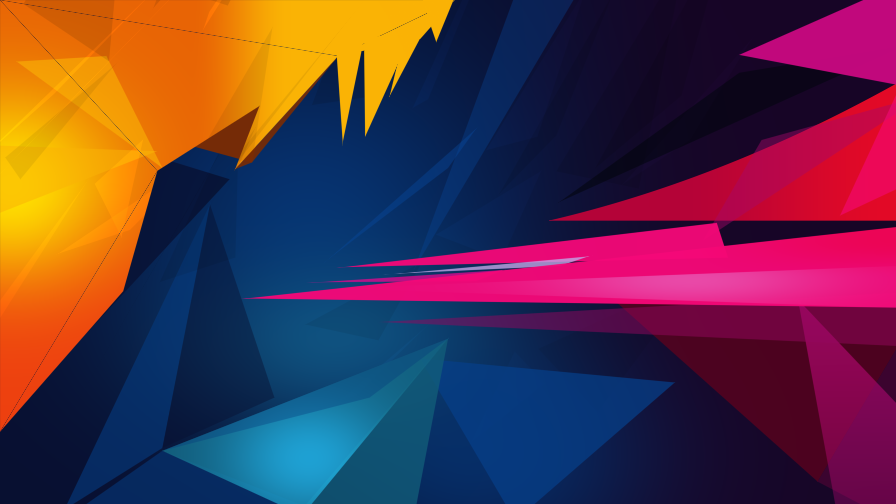
Give the GLSL for this background, as a WebGL 2 fragment shader.

```glsl
#version 300 es
precision highp float;
// Abstract burst of translucent shards: gold at the upper left, hot pink blades
// from the right and a teal fan below, over a dark blue to plum gradient.
// Each shard is an antialiased triangle; hashed facets add the fine detail.
uniform vec2 u_resolution;
out vec4 outColor;

#define NAVY vec3(0.03, 0.06, 0.19)
#define BLUE vec3(0.02, 0.22, 0.48)
#define TEAL vec3(0.10, 0.53, 0.68)
#define PLUM vec3(0.09, 0.02, 0.15)
#define GOLD vec3(0.98, 0.70, 0.02)
#define ORANGE vec3(0.91, 0.39, 0.02)
#define EMBER vec3(0.93, 0.25, 0.06)
#define BROWN vec3(0.48, 0.17, 0.01)
#define CRIMSON vec3(0.74, 0.01, 0.22)
#define PINK vec3(0.96, 0.03, 0.47)
#define MAGENTA vec3(0.72, 0.03, 0.46)
#define FACETS 16

vec2 p;       // position on a 16 by 9 canvas
float pixel;  // size of one pixel in those units

vec2 hash2(float n) {
  return fract(sin(vec2(n * 12.99, n * 78.23 + 4.1)) * 4375.85);
}

float cover(float d) { return smoothstep(-0.7 * pixel, 0.7 * pixel, d); }

float glow(vec2 center, vec2 radius) {
  vec2 q = (p - center) / radius;
  return exp(-dot(q, q));
}

float side(vec2 q, vec2 a, vec2 b) {
  vec2 d = normalize(b - a);
  return d.x * (q.y - a.y) - d.y * (q.x - a.x);
}

float tri(vec2 a, vec2 b, vec2 c) {
  float w = sign(side(c, a, b));
  return cover(min(min(w * side(p, a, b), w * side(p, b, c)), w * side(p, c, a)));
}

void shard(inout vec3 col, vec3 tint, float alpha, vec2 a, vec2 b, vec2 c) {
  col = mix(col, tint, alpha * tri(a, b, c));
}

// Signed shade of overlapping long triangles scattered around a center
float facets(vec2 center, vec2 spread, vec2 dir, float seed) {
  float shade = 0.0;
  for (int i = 0; i < FACETS; i++) {
    float n = seed + float(i) * 3.0;
    vec2 a = center + (hash2(n) - 0.5) * spread;
    vec2 b = a + dir * (0.5 + hash2(n + 1.0).x) + hash2(n + 1.0).yx - 0.5;
    vec2 c = a + (hash2(n + 2.0) - 0.5) * 3.2;
    shade += tri(a, b, c) * (i % 2 == 0 ? 1.0 : -1.0) * (0.4 + 0.6 * hash2(n).y);
  }
  return shade;
}

vec3 backdrop() {
  vec3 col = mix(NAVY, PLUM, smoothstep(7.5, 13.0, p.x));
  col = mix(col, BLUE, 0.85 * glow(vec2(5.5, 5.2), vec2(3.6, 3.0)));
  col = mix(col, TEAL, 0.5 * glow(vec2(6.2, 2.8), vec2(2.8, 1.5)));
  col = mix(col, BLUE, 0.7 * glow(vec2(8.6, 0.8), vec2(3.0, 2.0)));
  shard(col, NAVY, 0.75, vec2(1.5, 3.0), vec2(2.8, 6.2), vec2(4.1, 5.8));
  shard(col, BLUE, 0.65, vec2(3.75, 5.35), vec2(1.15, -0.1), vec2(2.9, 1.0));
  shard(col, NAVY, 0.45, vec2(3.75, 5.35), vec2(2.9, 1.0), vec2(4.9, 1.9));
  shard(col, BLUE * 1.25, 0.35, vec2(7.4, 4.2), vec2(9.2, 9.1), vec2(10.3, 9.1));
  shard(col, BLUE * 1.3, 0.4, vec2(5.9, 4.4), vec2(8.0, 6.0), vec2(8.5, 6.7));
  shard(col, NAVY * 0.3, 0.6, vec2(10.0, 5.4), vec2(16.2, 8.2), vec2(13.2, 7.7));
  return col * (1.0 + 0.13 * facets(vec2(7.0, 5.0), vec2(11.0, 8.0), vec2(1.5, 2.8), 5.0));
}

void tealFan(inout vec3 col) {
  vec2 apex = vec2(8.0, 2.95), wing = vec2(2.9, 0.95);
  vec3 bright = mix(TEAL * 0.75, TEAL * 1.35, glow(vec2(5.5, 0.8), vec2(1.5, 1.1)));
  shard(col, BLUE * 1.1, 0.75, vec2(7.5, 2.6), vec2(12.05, 2.17), vec2(9.2, -0.3));
  shard(col, BLUE, 0.6, wing, vec2(5.6, -0.1), vec2(1.4, -0.1));
  shard(col, TEAL * 0.7, 0.75, apex, vec2(5.3, -0.2), vec2(7.4, -0.2));
  shard(col, bright, 0.85, apex, wing, vec2(5.4, -0.2));
  shard(col, BLUE, 0.35, apex, wing, vec2(6.6, 1.9));
}

void pinkBlades(inout vec3 col) {
  // Dim planes below the blades
  shard(col, CRIMSON * 0.5, 0.75, vec2(10.9, 3.7), vec2(16.5, 3.6), vec2(14.6, 0.4));
  shard(col, MAGENTA * 0.45, 0.6, vec2(14.6, 0.4), vec2(16.5, 3.6), vec2(16.5, -0.6));
  shard(col, MAGENTA, 0.35 + 0.1 * p.y, vec2(14.25, 3.65), vec2(14.95, -0.2), vec2(18.0, -0.3));
  shard(col, MAGENTA * 0.8, 0.5, vec2(6.8, 3.25), vec2(16.5, 3.8), vec2(16.5, 2.8));
  // Curved red wing and the upper corner
  float dx = p.x - 9.8;
  float wing = min(p.y - 5.06, 5.06 + dx * (0.233 + 0.026 * dx) - p.y);
  vec3 red = mix(CRIMSON, EMBER * vec3(1.0, 0.15, 2.5), smoothstep(12.0, 16.0, p.x));
  col = mix(col, red, cover(wing) * step(0.0, dx) * 0.95);
  shard(col, MAGENTA * 0.9, 0.45, vec2(12.55, 4.7), vec2(13.6, 6.5), vec2(16.5, 7.3));
  shard(col, PINK, 0.6, vec2(15.0, 5.15), vec2(16.0, 7.3), vec2(16.6, 5.9));
  shard(col, MAGENTA * 1.1, 0.95, vec2(13.2, 8.02), vec2(17.0, 9.7), vec2(17.0, 7.3));
  // Long blades and pale slivers
  vec3 hot = mix(PINK, CRIMSON * 1.3, 0.7 * smoothstep(12.0, 16.0, p.x) * smoothstep(4.0, 4.7, p.y));
  shard(col, PINK, 0.95, vec2(6.15, 4.23), vec2(12.8, 5.02), vec2(13.0, 4.4));
  shard(col, vec3(0.75, 0.65, 0.9), 0.8, vec2(7.2, 4.12), vec2(10.5, 4.42), vec2(10.0, 4.25));
  shard(col, MAGENTA * 1.2, 0.8, vec2(5.7, 3.96), vec2(9.0, 4.18), vec2(8.5, 3.98));
  shard(col, hot, 0.96, vec2(4.4, 3.67), vec2(16.5, 5.0), vec2(16.5, 3.5));
  float sheen = 0.45 * glow(vec2(12.3, 4.0), vec2(2.6, 0.5));
  shard(col, vec3(0.9, 0.6, 0.9), sheen, vec2(6.0, 3.85), vec2(16.0, 4.25), vec2(16.0, 3.5));
}

void goldBurst(inout vec3 col) {
  vec2 corner = vec2(0.0, 9.0), notch = vec2(2.81, 5.95), rim = vec2(6.04, 8.0);
  vec2 foot = vec2(0.0, 1.29), tip = vec2(8.12, 9.0), spike = vec2(4.2, 5.98);
  vec2 shade = vec2(4.5, 6.1);
  shard(col, BROWN, 0.95, vec2(3.4, 6.4), shade, vec2(4.9, 7.75));
  shard(col, BROWN, 0.9, spike, shade, rim);
  float mask = max(tri(corner, rim, notch), tri(corner, notch, foot));
  mask = max(mask, max(tri(foot, notch, vec2(2.2, 3.8)), tri(corner, tip, rim)));
  mask = max(mask, max(tri(vec2(5.0, 8.06), rim, spike), tri(rim, tip, vec2(7.5, 8.3))));
  mask = max(mask, tri(vec2(6.0, 8.2), vec2(6.5, 8.3), vec2(6.12, 6.46)));
  mask = max(mask, tri(vec2(6.5, 8.3), vec2(7.4, 8.5), vec2(6.52, 6.56)));
  mask = max(mask, tri(vec2(7.25, 8.5), vec2(7.6, 8.5), vec2(6.96, 7.29)));
  mask = max(mask, tri(vec2(7.5, 9.1), vec2(8.14, 9.1), vec2(7.79, 8.25)));
  vec3 fire = mix(EMBER, ORANGE, smoothstep(3.0, 6.5, p.y));
  fire = mix(fire, GOLD, smoothstep(3.4, 5.2, p.x));
  fire = mix(fire, vec3(1.0, 0.88, 0.0), glow(vec2(0.2, 5.7), vec2(1.9, 1.7)));
  shard(fire, GOLD, 0.6, vec2(0.3, 7.9), vec2(2.9, 6.0), vec2(1.9, 8.0));
  shard(fire, GOLD, 0.55, vec2(0.0, 5.2), vec2(2.8, 6.3), vec2(0.0, 6.4));
  fire *= 1.0 + 0.11 * facets(vec2(2.2, 6.4), vec2(5.0, 6.0), vec2(1.4, 1.8), 61.0);
  col = mix(col, fire, mask);
}

void main() {
  p = gl_FragCoord.xy / u_resolution * vec2(16.0, 9.0);
  pixel = 9.0 / u_resolution.y;
  vec3 col = backdrop();
  tealFan(col);
  pinkBlades(col);
  goldBurst(col);
  outColor = vec4(clamp(col, 0.0, 1.0), 1.0);
}
```
